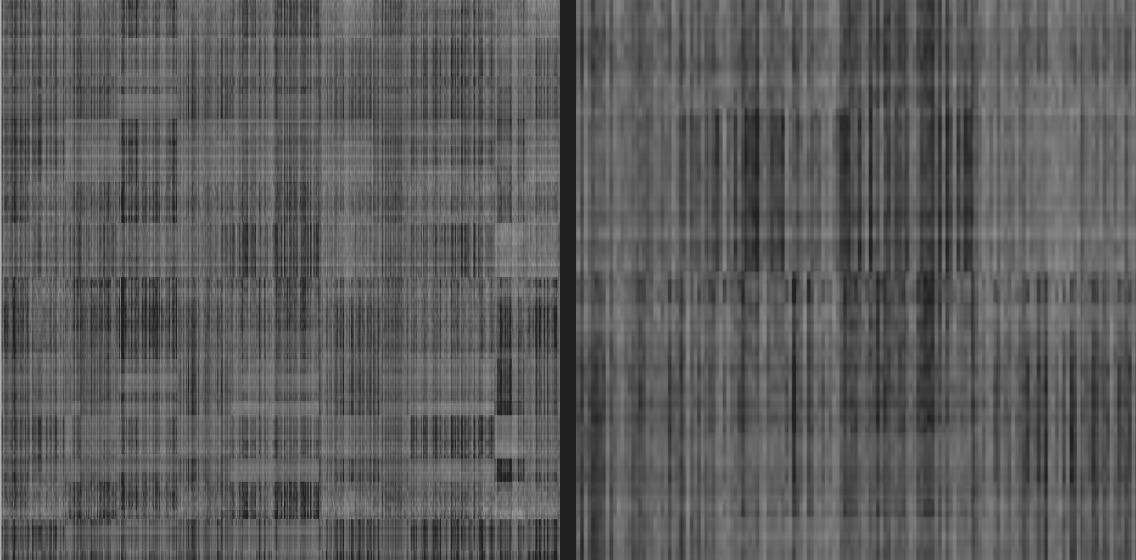
Left, the full canvas; right, a detail of the centre.
A Shadertoy shader for this texture:

```glsl
// Grey woven plaid of fine vertical streaks and faint rows, split into irregular blocks.

const float BASE_TONE = 0.374;
const float EDGE_TONE = 0.70;
const float COLUMN_BLOCKS = 10.0;
const float ROW_BLOCKS = 12.0;
const float STREAKS = 460.0;
const float ROW_LINES = 230.0;

// Sineless hash of a cell and its seed, 0 to 1
float hash(vec2 p) {
    vec3 q = fract(vec3(p.xyx) * 0.1031);
    q += dot(q, q.yzx + 33.33);
    return fract((q.x + q.y) * q.z);
}

// Signed value noise along one axis
float lineNoise(float x, float seed) {
    float cell = floor(x);
    float blend = smoothstep(0.2, 0.8, x - cell);
    return 2.0 * mix(hash(vec2(cell, seed)), hash(vec2(cell + 1.0, seed)), blend) - 1.0;
}

// Signed value noise over the plane
float planeNoise(vec2 p, float seed) {
    float row = floor(p.y);
    float blend = smoothstep(0.0, 1.0, p.y - row);
    return mix(lineNoise(p.x, seed + row), lineNoise(p.x, seed + row + 1.0), blend);
}

// Sparse positive peaks of a line noise
float sparseLines(float x, float seed) {
    float peak = max(lineNoise(x, seed), 0.0);
    return peak * peak * peak;
}

// Four signed traits of one block
vec4 blockTraits(float id, float seed) {
    return 2.0 * vec4(hash(vec2(id, seed)), hash(vec2(id, seed + 1.0)),
                      hash(vec2(id, seed + 2.0)), hash(vec2(id, seed + 3.0))) - 1.0;
}

// Traits along an axis cut at jittered borders
vec4 bandTraits(float x, float count, float seed) {
    float t = x * count;
    float id = floor(t);
    float border = id + mix(0.05, 0.95, hash(vec2(id, seed + 9.0)));
    float softness = 0.001 * count;
    float side = smoothstep(border - softness, border + softness, t);
    return mix(blockTraits(id, seed), blockTraits(id + 1.0, seed), side);
}

// Wide bands with narrower bands nested in them
vec4 nestedTraits(float x, float count, float seed) {
    return 0.9 * bandTraits(x, count, seed) + 0.45 * bandTraits(x, 2.9 * count, seed + 20.0);
}

// Thin column profile with sparse dark lines
float columnProfile(float x, float seed) {
    return lineNoise(x * STREAKS, seed) + 0.12 * lineNoise(x * 110.0, seed + 5.0)
         - 0.6 * sparseLines(x * 300.0, seed + 11.0) + 0.075;
}

// Row profile: hair lines, wide bands and sparse bright lines
float rowProfile(float y, float seed) {
    return 0.6 * lineNoise(y * ROW_LINES, seed) + 0.5 * lineNoise(y * 55.0, seed + 5.0)
         + 1.1 * sparseLines(y * 140.0, seed + 11.0) - 0.14;
}

void mainImage(out vec4 fragColor, in vec2 fragCoord) {
    vec2 uv = fragCoord / iResolution.xy;
    vec4 columnBlock = nestedTraits(uv.x, COLUMN_BLOCKS, 21.0);
    vec4 rowBlock = nestedTraits(uv.y, ROW_BLOCKS, 57.0);
    float affinity = dot(columnBlock, rowBlock);

    // Each row block weighs two column profiles differently
    vec2 drift = vec2(lineNoise(uv.y * 110.0, 83.0), lineNoise(uv.y * 110.0, 91.0));
    vec2 weights = normalize(0.7 * rowBlock.xy + 0.2 * drift + vec2(1.1, 0.1));
    vec2 profiles = vec2(columnProfile(uv.x, 103.0), columnProfile(uv.x, 127.0));
    float streak = dot(profiles, weights);
    streak -= 0.1 * streak * streak;
    float depth = 0.103 * clamp(1.0 - 0.5 * affinity, 0.4, 1.55);

    // Horizontal lines and ragged streak ends
    float rowLine = rowProfile(uv.y, 149.0) * (0.85 + 0.3 * columnBlock.z);
    float ragged = planeNoise(uv * vec2(STREAKS, 110.0), 211.0);
    float raggedDepth = 0.038 * clamp(0.8 + 0.7 * rowBlock.w, 0.15, 1.6);

    float tone = BASE_TONE + 0.062 * affinity + depth * streak;
    tone += 0.052 * rowLine + raggedDepth * ragged;
    tone = clamp(tone, 0.13, 0.62);

    // Pale strip down the left border
    tone = mix(EDGE_TONE, tone, smoothstep(0.0015, 0.004, uv.x));
    fragColor = vec4(vec3(tone), 1.0);
}
```
